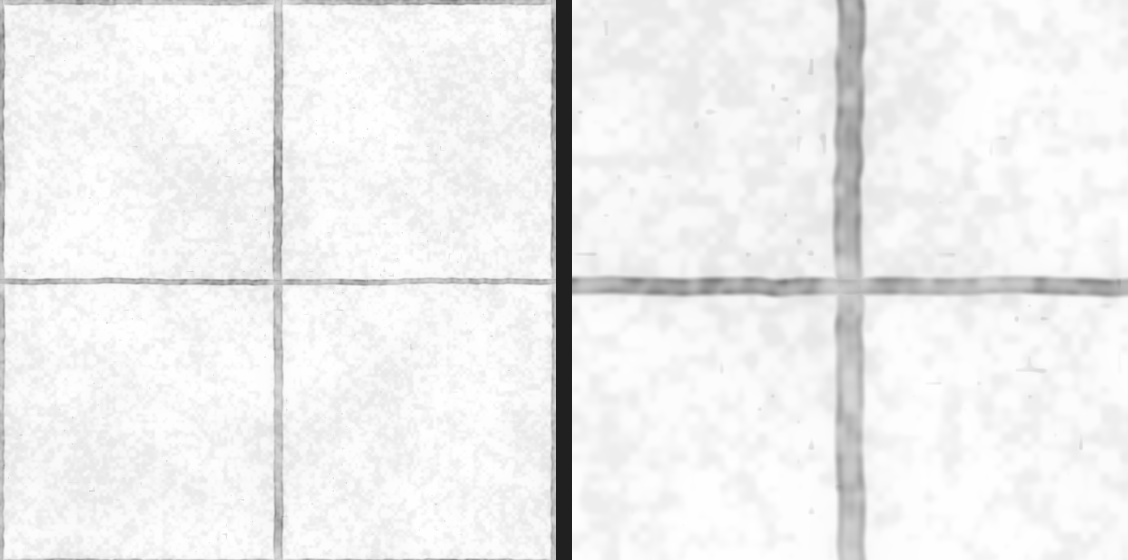
Left, the full canvas; right, a detail of the centre.
A WebGL 1 fragment shader for this texture:

```glsl
precision highp float;
// Two by two white stone tiles with mottled faces and rough grey joints.

uniform vec2 u_resolution;

float hash(vec2 p) {
  vec3 q = fract(p.xyx * 0.1031);
  q += dot(q, q.yzx + 33.33);
  return fract((q.x + q.y) * q.z);
}

// Value noise that wraps over the canvas after a whole number of cells.
float noise(vec2 uv, vec2 cells, float seed) {
  vec2 p = uv * cells;
  vec2 i = floor(p);
  vec2 f = fract(p);
  f = f * f * (3.0 - 2.0 * f);
  vec2 a = mod(i, cells) + seed;
  vec2 b = mod(i + 1.0, cells) + seed;
  return mix(mix(hash(a), hash(vec2(b.x, a.y)), f.x),
             mix(hash(vec2(a.x, b.y)), hash(b), f.x), f.y);
}

// Darkness of a joint: a grey body with a drawn line inside each border.
float joint(float d, float halfWidth, float rim, float strength) {
  float soft = 0.0015 + 0.5 / min(u_resolution.x, u_resolution.y);
  float body = 1.0 - smoothstep(halfWidth - soft, halfWidth + soft, d);
  float line = (d - halfWidth * 0.7) / 0.002;
  return strength * (0.2 * body + rim * exp(-line * line));
}

void main() {
  vec2 uv = gl_FragCoord.xy / u_resolution;

  // Mottled tile faces
  float broad = 0.6 * noise(uv, vec2(6.0), 11.0) + 0.4 * noise(uv, vec2(17.0), 37.0);
  float fine = 0.55 * noise(uv, vec2(84.0), 53.0) + 0.45 * noise(uv, vec2(170.0), 71.0);
  float tone = 0.995 - 0.055 * smoothstep(0.3, 0.85, fine + 0.35 * (broad - 0.5));
  tone -= 0.022 * smoothstep(0.3, 0.8, broad);
  tone -= 0.1 * smoothstep(0.9, 1.0, noise(uv, vec2(130.0), 97.0))
              * smoothstep(0.5, 0.8, noise(uv, vec2(23.0), 19.0));

  // Distance to the joints, bent by a slow and a quick wobble
  vec2 bend = 0.003 * vec2(noise(uv, vec2(2.0, 9.0), 5.0), noise(uv, vec2(9.0, 2.0), 29.0))
            + 0.002 * vec2(noise(uv, vec2(4.0, 70.0), 43.0), noise(uv, vec2(70.0, 4.0), 61.0));
  vec2 d = abs(fract((uv + vec2(-0.0025, 0.0005) + bend) * 2.0 + 0.5) - 0.5) * 0.5;

  // Uneven wear along the joints, paler where they cross
  float grain = 0.7 + 0.6 * noise(uv, vec2(150.0, 110.0), 83.0);
  float upper = 0.95 - 0.15 * sin(6.2831853 * uv.y);
  vec2 wear = 0.75 + 0.5 * vec2(noise(uv, vec2(2.0, 14.0), 7.0), noise(uv, vec2(14.0, 2.0), 13.0));
  float crossing = mix(0.6, 1.0, smoothstep(0.008, 0.024, max(d.x, d.y)));
  float column = joint(d.x, 0.0085, 0.08, grain * upper * wear.x);
  float row = joint(d.y, 0.0052, 0.07, grain * wear.y);
  float ink = max(column, row) * crossing;

  // Smudged shade on the tile borders
  vec2 smudge = exp(-d / vec2(0.011, 0.009)) * (0.4 + wear * 0.5);
  tone -= 0.055 * max(smudge.x, smudge.y) * (0.5 + fine);

  gl_FragColor = vec4(vec3(clamp(tone - ink, 0.0, 1.0)), 1.0);
}
```
